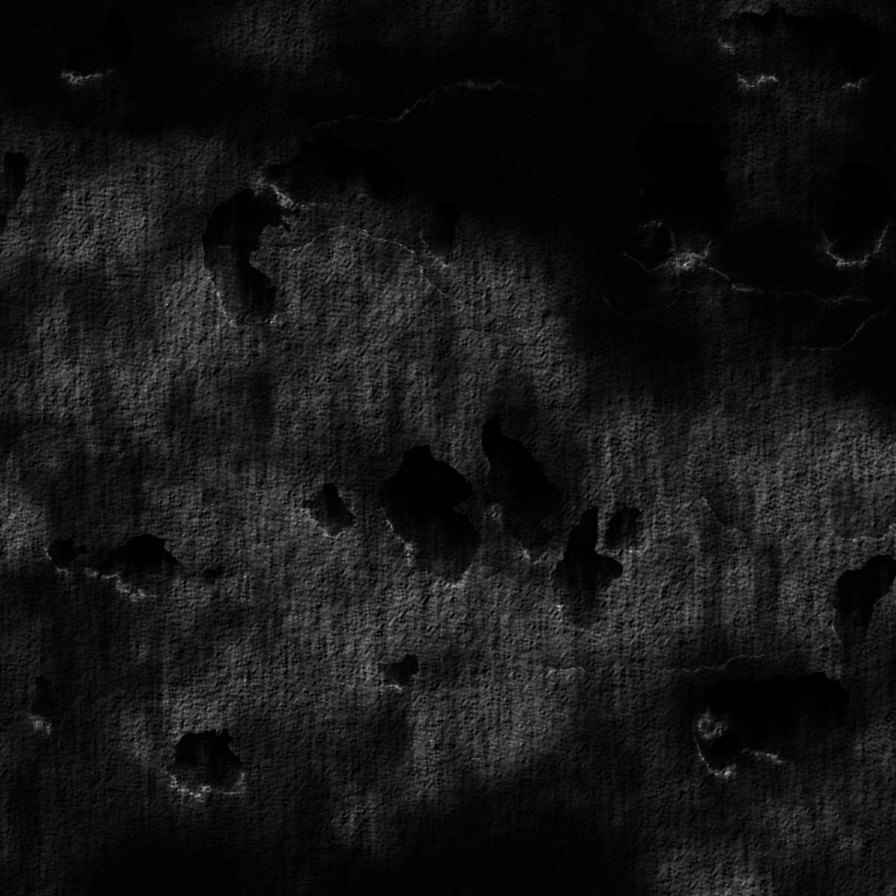
This texture is drawn by a three.js fragment shader. Its source:

```glsl
// Near-black weathered plaster wall with peeled flakes, bright chipped rims and thin cracks.
varying vec2 vUv;

const float PLASTER_TONE = 0.128;   // brightness of worn, lit plaster
const float SOOT_TONE = 0.011;      // brightness of the darkest stains
const float RIM_TONE = 0.24;        // chipped lower edges of flakes
const float CRACK_TONE = 0.2;
const float SPECK_TONE = 0.2;
const float FINE_GRAIN = 1.25;      // contrast of the finest relief
const float COARSE_GRAIN = 0.55;
const float STREAK = 0.8;           // contrast of the vertical brushing
const float EDGE = 0.0016;          // softness of flake outlines
const float GOLDEN = 0.618034;
const int FLAKES = 20;
const int WALL_FLAKES = 13;         // flakes in the lower belt, the rest sit high
const int CRACKS = 12;
const mat2 TILT = mat2(0.8, 0.6, -0.6, 0.8); // hides the noise lattice

float hash(vec2 p) {
  return fract(sin(dot(p, vec2(127.1, 311.7))) * 43758.5453);
}

float noise(vec2 p) {
  vec2 i = floor(p), f = fract(p);
  f = f * f * (3.0 - 2.0 * f);
  return mix(mix(hash(i), hash(i + vec2(1.0, 0.0)), f.x),
             mix(hash(i + vec2(0.0, 1.0)), hash(i + 1.0), f.x), f.y);
}

float fbm(vec2 p) {
  float sum = 0.0, amp = 0.5;
  for (int i = 0; i < 5; i++) {
    sum += amp * noise(p);
    p = TILT * p * 2.03 + 17.3;
    amp *= 0.5;
  }
  return sum;
}

// Side-lit bumps: difference of height along the light direction
float relief(vec2 p) {
  return noise(TILT * p) - noise(TILT * (p + vec2(-0.45, 0.65)));
}

vec2 wobble(vec2 p, float scale) {
  return vec2(fbm(p * scale), fbm(p * scale + 41.7)) - 0.48;
}

// Large stains, lighter in a belt across the middle, broken by blotches and drips
float stains(vec2 p) {
  float height = (p.y - 0.5) / 0.24;
  float belt = 0.15 * exp(-height * height) - 0.055;
  float cloud = smoothstep(0.34, 0.64, fbm(p * vec2(3.4, 4.2) + 5.2) + belt);
  float blotch = mix(0.4, 1.4, smoothstep(0.3, 0.66, fbm(p * vec2(10.0, 12.0) + 3.0)));
  float drip = mix(0.55, 1.15, smoothstep(0.28, 0.52, fbm(p * vec2(34.0, 9.0) + 8.0)));
  return cloud * blotch * drip;
}

// x: remaining plaster light, y: bright rim
vec2 flakes(vec2 p) {
  vec2 warped = p + wobble(p, 11.0) * 0.13 + wobble(p, 60.0) * 0.02;
  float chips = smoothstep(0.3, 0.7, noise(p * 42.0));
  float worn = fbm(p * vec2(70.0, 18.0)) - 0.48;
  float light = 1.0, rim = 0.0;
  for (int i = 0; i < FLAKES; i++) {
    float k = float(i);
    float size = hash(vec2(k, 3.1)), depth = hash(vec2(k, 7.7));
    float y = i < WALL_FLAKES ? mix(0.14, 0.5, hash(vec2(k, 1.9)))
                              : mix(0.68, 0.97, hash(vec2(k, 1.9)));
    vec2 radius = mix(vec2(0.011, 0.016), vec2(0.046, 0.08), size);
    if (depth > 0.75) radius = radius.yx;
    vec2 q = warped - vec2(fract(k * GOLDEN + 0.24), y);
    q.x = fract(q.x + 0.5) - 0.5;
    vec2 local = q / radius;
    float d = (length(local) - 1.0) * min(radius.x, radius.y);
    float inside = 1.0 - smoothstep(-EDGE, EDGE, d);
    float shade = smoothstep(-0.8, 0.7, local.y + 0.4 * local.x + 2.5 * worn);
    light *= mix(1.0, mix(mix(0.3, 0.8, depth), 0.04, shade), inside);
    float lower = smoothstep(0.1, 0.9, -local.y - 0.4 * local.x);
    float lip = exp(-abs(d) / 0.002) + 0.22 * exp(-abs(d) / 0.009);
    rim = max(rim, lip * lower * chips);
  }
  return vec2(light, rim);
}

// x: bright lip, y: shadow beside it
vec2 cracks(vec2 p) {
  vec2 warped = p + wobble(p, 8.0) * 0.13 + wobble(p, 50.0) * 0.022;
  float broken = mix(0.2, 1.0, smoothstep(0.3, 0.7, noise(p * 22.0 + 9.0)));
  vec2 result = vec2(0.0);
  for (int i = 0; i < CRACKS; i++) {
    float k = float(i) + 31.0;
    vec2 start = vec2(fract(k * GOLDEN), mix(0.12, 0.95, hash(vec2(k, 2.3))));
    float angle = mix(-0.9, 0.5, hash(vec2(k, 5.9)));
    float span = mix(0.1, 0.36, hash(vec2(k, 8.3)));
    vec2 along = vec2(cos(angle), sin(angle));
    vec2 q = warped - start;
    float t = clamp(dot(q, along), 0.0, span);
    float d = length(q - along * t);
    float taper = 1.0 - 0.7 * t / span;
    float above = smoothstep(-0.001, 0.003, dot(q, vec2(-along.y, along.x)));
    result.x = max(result.x, exp(-d / 0.0016) * taper * broken);
    result.y = max(result.y, exp(-d / 0.014) * taper * above);
  }
  return result;
}

void main() {
  vec2 p = vUv;
  vec2 flake = flakes(p);
  vec2 crack = cracks(p);
  float plaster = stains(p);
  float tone = (SOOT_TONE + PLASTER_TONE * plaster) * flake.x * (1.0 - 0.7 * crack.y);
  tone += RIM_TONE * flake.y + CRACK_TONE * crack.x;

  float grain = FINE_GRAIN * relief(p * 360.0) + COARSE_GRAIN * relief(p * 120.0)
              + STREAK * (noise(p * vec2(300.0, 36.0)) - 0.5);
  float speck = smoothstep(0.95, 1.0, noise(p * 150.0 + 77.0));
  float value = tone * (1.0 + grain) + SPECK_TONE * speck * flake.x * plaster;
  gl_FragColor = vec4(vec3(clamp(value, 0.0, 1.0)), 1.0);
}
```
